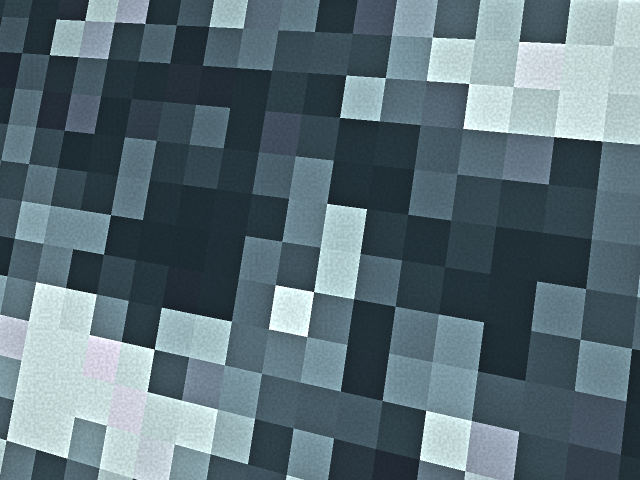
Reproduce this background procedurally as a WebGL 1 fragment shader.

```glsl
precision highp float;

uniform vec2 u_resolution;

#define SEED vec2(7.3, 2.9)
#define CLUSTER_SCALE 0.31
#define CLUSTER_AMOUNT 1.15
#define TONE_SLOPE 3.5
#define TONE_CENTER 0.05
#define SHADE_WIDTH 0.17
#define SHADE_AMOUNT 0.62
#define RIM_WIDTH 0.03
#define RIM_AMOUNT 0.45
#define GRAIN_SCALE 173.0
#define GRAIN_AMOUNT 0.13

float hash(vec2 p) {
    return fract(sin(dot(p, vec2(127.1, 311.7))) * 43758.55);
}

float gradientDot(vec2 corner, vec2 offset) {
    float angle = 6.2832 * hash(corner);
    return dot(vec2(cos(angle), sin(angle)), offset);
}

float gradientNoise(vec2 p) {
    vec2 i = floor(p);
    vec2 f = p - i;
    vec2 u = f * f * f * (f * (f * 6.0 - 15.0) + 10.0);
    vec2 e = vec2(1.0, 0.0);
    return mix(
        mix(gradientDot(i, f), gradientDot(i + e, f - e), u.x),
        mix(gradientDot(i + e.yx, f - e.yx), gradientDot(i + 1.0, f - 1.0), u.x),
        u.y);
}

// Inverse perspective: canvas point (y down, height 1) to grid coordinates
vec2 toGrid(vec2 p) {
    vec2 origin = vec2(0.7778, 0.3438);
    vec2 columnAxis = vec2(0.0688, 0.0026) + 0.0197 * p;
    vec2 rowAxis = vec2(-0.0179, 0.0894) + 0.0061 * p;
    vec2 d = p - origin;
    float det = columnAxis.x * rowAxis.y - columnAxis.y * rowAxis.x;
    return vec2(d.x * rowAxis.y - d.y * rowAxis.x,
                columnAxis.x * d.y - columnAxis.y * d.x) / det;
}

float blob(vec2 cell, vec2 center, vec2 radius) {
    vec2 q = (cell - center) / radius;
    return exp(-dot(q, q));
}

// Evenly spread tone from 0 to 1, clustered over neighbouring tiles
float tileTone(vec2 cell) {
    float score = hash(cell + SEED) - 0.5;
    score += CLUSTER_AMOUNT * gradientNoise(cell * CLUSTER_SCALE + SEED);
    score += 0.9 * blob(cell, vec2(-7.0, 6.0), vec2(4.5, 2.0));
    score += 0.9 * blob(cell, vec2(4.0, -3.5), vec2(2.8, 1.2));
    score -= 0.5 * blob(cell, vec2(-5.0, 0.8), vec2(2.0, 2.5));
    return 1.0 / (1.0 + exp(-TONE_SLOPE * (score - TONE_CENTER)));
}

float ramp(float from, float to, float t) {
    return clamp((t - from) / (to - from), 0.0, 1.0);
}

vec3 palette(float t) {
    vec3 c = mix(vec3(0.11, 0.165, 0.195), vec3(0.14, 0.20, 0.23), ramp(0.0, 0.15, t));
    c = mix(c, vec3(0.26, 0.34, 0.38), ramp(0.15, 0.405, t));
    c = mix(c, vec3(0.35, 0.44, 0.48), ramp(0.405, 0.64, t));
    c = mix(c, vec3(0.49, 0.60, 0.64), ramp(0.64, 0.785, t));
    c = mix(c, vec3(0.65, 0.75, 0.76), ramp(0.785, 0.875, t));
    return mix(c, vec3(0.80, 0.88, 0.88), ramp(0.875, 0.96, t));
}

vec3 tiles(vec2 p) {
    vec2 grid = toGrid(p);
    vec2 cell = floor(grid);
    vec2 local = grid - cell - 0.5;
    vec3 color = palette(tileTone(cell));

    // Shade each edge by its contrast with the adjoining tile
    float shade = 1.0;
    for (int k = 0; k < 4; k++) {
        float side = mod(float(k), 2.0) * 2.0 - 1.0;
        vec2 dir = k < 2 ? vec2(side, 0.0) : vec2(0.0, side);
        float edge = 0.5 - dot(local, dir);
        float contrast = color.g - palette(tileTone(cell + dir)).g;
        shade += SHADE_AMOUNT * clamp(contrast, -0.45, 0.2) * exp(-edge / SHADE_WIDTH);
        shade += RIM_AMOUNT * clamp(contrast, 0.0, 0.3) * exp(-edge / RIM_WIDTH);
    }

    // A few tiles lean towards violet grey
    float violet = smoothstep(0.8, 1.0, hash(cell + 41.7));
    color += violet * color.g * vec3(0.05, -0.05, 0.02);
    return color * max(shade, 0.45);
}

void main() {
    // Four samples per pixel smooth the slanted edges
    vec3 color = vec3(0.0);
    for (int k = 0; k < 4; k++) {
        vec2 offset = vec2(mod(float(k), 2.0), floor(float(k) * 0.5)) * 0.5 - 0.25;
        vec2 p = (gl_FragCoord.xy + offset) / u_resolution.y;
        color += 0.25 * tiles(vec2(p.x, 1.0 - p.y));
    }

    // Fine grain and a soft vignette
    vec2 p = gl_FragCoord.xy / u_resolution.y;
    color *= 1.0 + GRAIN_AMOUNT * gradientNoise(p * GRAIN_SCALE);
    vec2 fromCenter = gl_FragCoord.xy / u_resolution - 0.5;
    color *= 1.03 - 0.25 * dot(fromCenter, fromCenter);
    gl_FragColor = vec4(color, 1.0);
}
```
